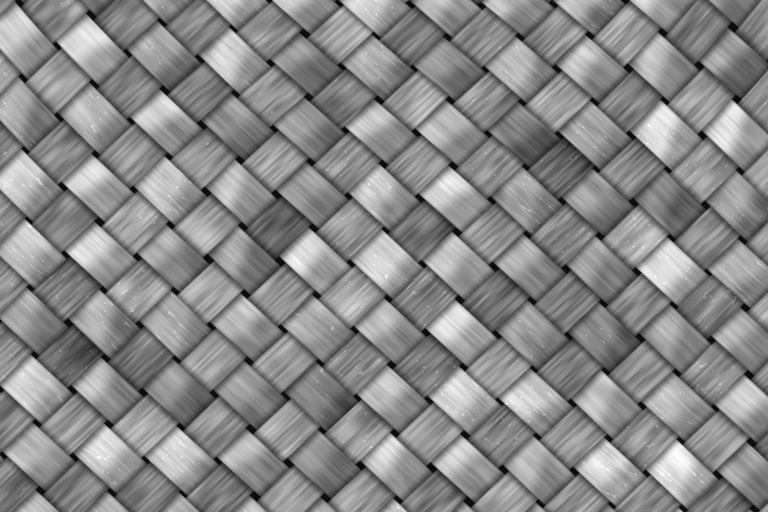
Give the GLSL for this texture, as a Shadertoy shader.

```glsl
// Diagonal plain weave of flat grey cane strips with dark holes between them.
// A skewed grid gives one cell per crossing; cell parity picks the upper strip,
// and each visible strip segment gets its own hashed tone, tilt, sheen and grain.

const vec2  CENTER       = vec2(0.756, 0.4844);   // middle of one falling segment
const vec2  FALL_STEP    = vec2(0.0727, -0.0678); // crossing to crossing, down-right
const vec2  RISE_STEP    = vec2(0.0668, 0.0640);  // crossing to crossing, up-right
const float MEAN_PITCH   = 0.0955;
const vec2  BOW          = vec2(0.08, 0.38);      // bend of the upper rows
const float FALL_HALF    = 0.450;                 // half widths, in cells
const float RISE_HALF    = 0.418;
const float FALL_TONE    = 0.545;
const float RISE_TONE    = 0.535;
const float TONE_SPREAD  = 0.20;
const float FALL_GRAIN   = 0.15;
const float RISE_GRAIN   = 0.30;
const float GRAIN_LINES  = 21.0;                  // fibres per strip
const float SHEEN        = 0.21;
const float HOLE_TONE    = 0.05;

float hash(vec2 p) {
    return fract(sin(dot(p, vec2(127.1, 311.7))) * 43758.5453);
}

float noise(vec2 p) {
    vec2 i = floor(p), f = fract(p);
    f = f * f * (3.0 - 2.0 * f);
    return mix(mix(hash(i), hash(i + vec2(1, 0)), f.x),
               mix(hash(i + vec2(0, 1)), hash(i + vec2(1, 1)), f.x), f.y);
}

// Nearest crossing of the given parity where a strip lies on top
float nearestTop(float x, float parity) {
    return 2.0 * floor((x - 0.5 - parity) * 0.5 + 0.5) + parity;
}

// Tone and coverage of one segment; pos = (along, across) from its middle
vec2 strip(vec2 pos, vec2 id, bool falling, float aa) {
    vec2 seed = id + (falling ? vec2(3.7, 9.2) : vec2(51.3, 27.8));
    float r1 = hash(seed), r2 = hash(seed + 17.3), r3 = hash(seed + 41.9);

    // Slightly uneven width and angle
    float along = pos.x;
    float across = pos.y + (r1 - 0.5) * 0.035 * along;
    float halfWidth = (falling ? FALL_HALF : RISE_HALF) + (r2 - 0.5) * 0.035;
    float inside = halfWidth - abs(across);
    float cover = smoothstep(-0.5 * aa, 0.5 * aa, inside);

    // Segment tone, with a few stained dark ones, and soft blotches
    float tone = (falling ? FALL_TONE : RISE_TONE) + (r3 - 0.5) * TONE_SPREAD;
    tone -= 0.11 * step(0.91, hash(seed + 73.1));
    tone += 0.14 * (noise(pos * vec2(2.5, 3.0) + seed * 7.3) - 0.5);

    // Slanted sheen near the upper end of falling strips, faint tilt on rising ones
    if (falling) {
        float x = along + (r1 - 0.35) * 0.7 * across;
        float edge = mix(-0.28, 0.08, r2);
        float glow = smoothstep(-0.72, -0.34, x)
                   * (1.0 - smoothstep(edge, edge + 0.35, x));
        tone += SHEEN * glow * (0.55 + 0.6 * r3) - 0.08 * along;
    } else {
        tone += (r1 - 0.6) * 0.20 * along + 0.04 * (1.0 - 4.0 * along * along);
    }

    // Lengthwise fibres: fine lines over broader bands
    vec2 fibre = vec2(across * GRAIN_LINES, along * 2.0) + seed * 13.0;
    float grain = 0.75 * noise(fibre) + 0.35 * noise(fibre * vec2(0.35, 0.6) + 5.0) - 0.55;
    tone += grain * (falling ? FALL_GRAIN : RISE_GRAIN);

    // Occasional pale scuffs
    float scuff = noise(pos * vec2(9.0, 24.0) + seed * 5.0);
    tone += 0.13 * smoothstep(0.84, 0.97, scuff) * step(0.55, r2);

    // Shadow where the ends tuck under, and darker cut edges
    float tuck = falling ? 0.59 : 0.55;
    tone *= 1.0 - 0.52 * smoothstep(tuck - 0.17, tuck + 0.04, abs(along));
    tone *= mix(0.78, 1.0, smoothstep(0.0, 0.05, inside));
    return vec2(tone, cover);
}

void mainImage(out vec4 fragColor, in vec2 fragCoord) {
    vec2 d = fragCoord / iResolution.y - CENTER;
    float upper = max(d.y, 0.0);
    d.y += upper * upper * (BOW.x - BOW.y * d.x * d.x);

    // Weave coordinates: x counts rising strips, y counts falling strips
    vec2 w = inverse(mat2(FALL_STEP, RISE_STEP)) * d + 0.5;
    vec2 cell = floor(w);
    vec2 local = w - cell - 0.5;
    float aa = 1.4 / (iResolution.y * MEAN_PITCH);

    float fallTop = nearestTop(w.x, mod(cell.y, 2.0));
    float riseTop = nearestTop(w.y, 1.0 - mod(cell.x, 2.0));
    vec2 fall = strip(vec2(w.x - 0.5 - fallTop, local.y), vec2(fallTop, cell.y), true, aa);
    vec2 rise = strip(vec2(w.y - 0.5 - riseTop, local.x), vec2(cell.x, riseTop), false, aa);

    // Stack hole, lower strip and upper strip
    bool fallIsUpper = mod(cell.x + cell.y, 2.0) < 0.5;
    vec2 over = fallIsUpper ? fall : rise;
    vec2 under = fallIsUpper ? rise : fall;
    float tone = mix(HOLE_TONE, under.x, under.y);
    tone = mix(tone, over.x, over.y);
    fragColor = vec4(vec3(clamp(tone, 0.0, 1.0)), 1.0);
}
```
